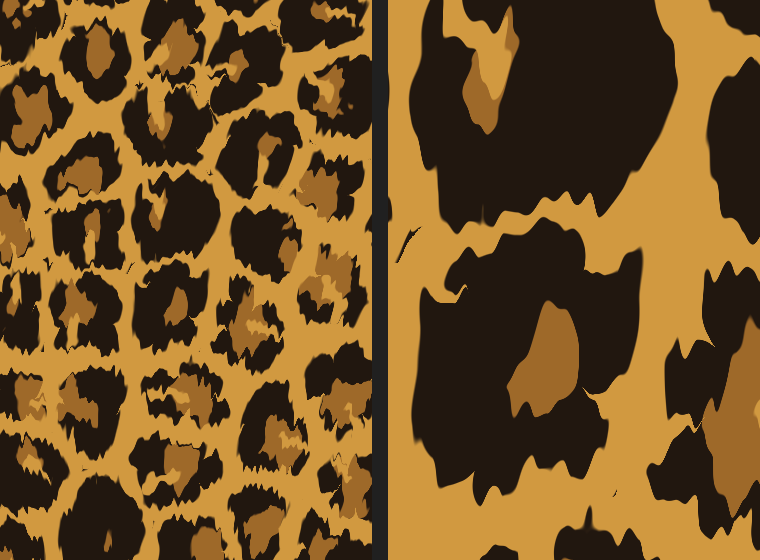
Left: the whole. Right: its middle third, enlarged.
This pattern is drawn by a WebGL 2 fragment shader. Its source:

```glsl
#version 300 es
precision highp float;
// Leopard fur: dark lobed rosettes with brown cores on gold, edged by ragged hairs.
uniform vec2 u_resolution;
out vec4 fragColor;

vec2 hash2(vec2 p) {
  vec3 h = fract(p.xyx * vec3(0.1031, 0.1030, 0.0973));
  h += dot(h, h.yzx + 33.33);
  return fract((h.xx + h.yz) * h.zy);
}

float noise(vec2 p) {
  vec2 i = floor(p), f = fract(p);
  f = f * f * (3.0 - 2.0 * f);
  float low = mix(hash2(i).x, hash2(i + vec2(1, 0)).x, f.x);
  float high = mix(hash2(i + vec2(0, 1)).x, hash2(i + vec2(1, 1)).x, f.x);
  return mix(low, high, f.y);
}

// Jittered centre of a rosette, with neighbouring columns staggered
vec2 spotCentre(vec2 cell) {
  float stagger = 0.5 * mod(cell.x, 2.0) - 0.25;
  return cell + 0.5 + 0.58 * (hash2(cell + 17.0) - 0.5) + vec2(0.0, stagger);
}

float segmentDistance(vec2 p, vec2 a, vec2 b) {
  vec2 ab = b - a;
  return length(p - a - ab * clamp(dot(p - a, ab) / dot(ab, ab), 0.0, 1.0));
}

// Push the point along the hair direction by thin streaks of noise
vec2 furWarp(vec2 p) {
  float across = p.x - 0.35 * p.x * p.y + 0.04 * noise(p * 5.0);
  float streaks = noise(vec2(across * 190.0, p.y * 38.0)) - 0.5;
  streaks += 0.7 * (noise(vec2(across * 85.0 + 40.0, p.y * 24.0)) - 0.5);
  return p + 0.021 * streaks * normalize(vec2(0.1 + 0.5 * p.x, 1.0));
}

void main() {
  vec2 p = gl_FragCoord.xy / u_resolution.y;
  vec2 g = furWarp(p) * vec2(6.9, 6.2) + 20.3;
  float soft = 7.0 / u_resolution.y;

  // Nearest rosette
  vec2 home = floor(g), owner = home, centre = g;
  float nearest = 1e3;
  for (int y = -2; y <= 2; y++)
  for (int x = -2; x <= 2; x++) {
    vec2 cell = home + vec2(x, y);
    vec2 c = spotCentre(cell);
    float d = distance(g, c);
    if (d < nearest) { nearest = d; owner = cell; centre = c; }
  }

  // Rounded distance to the borders with its neighbours
  float borderSum = 0.0;
  for (int y = -2; y <= 2; y++)
  for (int x = -2; x <= 2; x++) {
    vec2 cell = owner + vec2(x, y);
    if (x == 0 && y == 0) continue;
    vec2 c = spotCentre(cell);
    borderSum += exp(-15.0 * dot(0.5 * (c + centre) - g, normalize(centre - c)) * -1.0);
  }
  // The exponent above is negative outside the rosette's own side
  float border = log(borderSum) / -15.0;
  border = abs(border);

  // Outline: uneven rim with notches between the lobes
  vec2 q = g - centre;
  vec2 shape = hash2(owner + 3.0), style = hash2(owner + 71.0), cut = hash2(owner + 137.0);
  float lobes = floor(3.0 + 3.0 * shape.x);
  float valley = 1.0 - abs(sin(0.5 * lobes * atan(q.y, q.x) + 6.28 * shape.y));
  float rim = 0.06 + 0.04 * style.x + 0.2 * style.y * pow(valley, 3.0);
  rim += 0.13 * (noise(g * 4.5) - 0.5);
  float spot = smoothstep(-soft, soft, border - rim);

  // Brown core, broken by blotches
  vec2 coreOffset = 0.16 * (cut - 0.5);
  float coreRadius = 0.12 + 0.18 * style.x + 0.3 * (noise(g * 6.0 + 9.0) - 0.5);
  float core = smoothstep(-soft, soft, coreRadius - length((q - coreOffset) * vec2(1.1, 0.9)));

  // Gold slit opening some of the rings
  float angle = 6.28 * cut.x;
  vec2 slitDir = vec2(cos(angle), sin(angle));
  float slitWidth = cut.y > 0.5 ? 0.02 + 0.08 * noise(g * 7.0 + 31.0) : -1.0;
  float slitLength = 0.22 + 0.3 * shape.y;
  float slit = smoothstep(-soft, soft, slitWidth - segmentDistance(q, 0.1 * slitDir, slitLength * slitDir));

  vec3 gold = vec3(0.82, 0.60, 0.25);
  vec3 brown = vec3(0.62, 0.41, 0.16);
  vec3 black = vec3(0.13, 0.09, 0.06);
  vec3 colour = mix(gold, mix(black, brown, core), spot * (1.0 - slit));
  fragColor = vec4(colour, 1.0);
}
```
